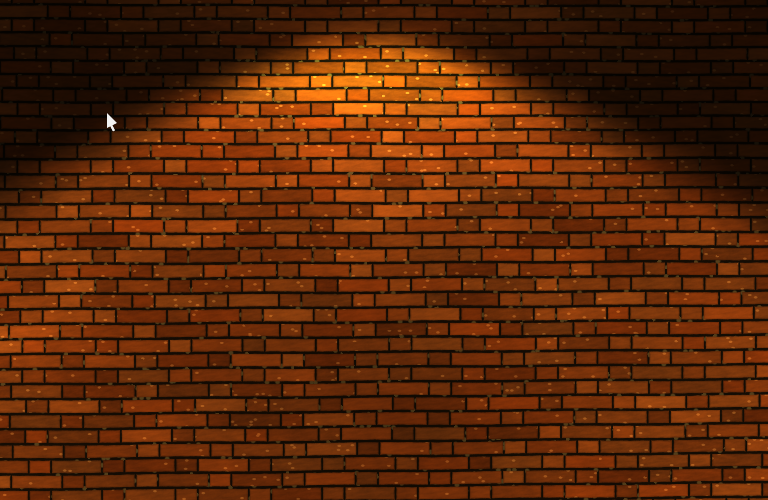
A Shadertoy shader for this texture:

```glsl
// Flemish bond brick wall under an arched warm spotlight, with a small white pointer

const float BOND_PERIOD = 0.1467;   // one long brick plus one short brick
const float LONG_BRICK = 0.102;
const float ROW_HEIGHT = 0.0293;

float hash(vec2 p) {
    vec3 q = fract(vec3(p.xyx) * 0.1031);
    q += dot(q, q.yzx + 33.33);
    return fract((q.x + q.y) * q.z);
}

// Layered sines, roughly -1 to 1
float grain(vec2 p) {
    float sum = 0.0, amp = 0.5;
    for (int i = 0; i < 4; i++) {
        sum += amp * sin(p.x + 1.7 * sin(p.y)) * cos(p.y * 1.2 + sin(p.x * 0.7));
        p = mat2(1.5, 1.1, -1.1, 1.5) * p + 2.3;
        amp *= 0.6;
    }
    return sum;
}

// Cellular noise: x is distance to the nearest point, y its random value
vec2 cells(vec2 p) {
    vec2 cell = floor(p), nearest = vec2(9.0, 0.0);
    for (int j = -1; j <= 1; j++)
    for (int i = -1; i <= 1; i++) {
        vec2 id = cell + vec2(i, j);
        vec2 point = id + vec2(hash(id), hash(id + 71.3));
        float d = length(p - point);
        if (d < nearest.x) nearest = vec2(d, hash(id + 19.7));
    }
    return nearest;
}

// Sparse pale chips
float flecks(vec2 p, float rarity, float radius) {
    vec2 c = cells(p);
    return step(rarity, c.y) * (1.0 - smoothstep(radius * 0.4, radius, c.x));
}

// Row coordinate counted from the top, with a slight perspective tilt
float rowCoord(vec2 p) {
    float y = p.y + (p.x / 1.533 - 0.5) * 0.02 * (p.y - 0.2);
    y += 0.0007 * sin(p.x * 17.0 + p.y * 9.0);
    return -0.4 + 36.2 * y - 2.6 * max(y - 0.288, 0.0);
}

// xy: brick id, z: distance inside the brick edge
vec3 brick(vec2 p, float gap) {
    float rows = rowCoord(p), row = floor(rows);
    float start = 0.594 + (row - 12.0) * 0.0743 + (hash(vec2(row + 50.0, 3.0)) - 0.5) * 0.008;
    float along = (p.x - start) / BOND_PERIOD;
    float t = fract(along) * BOND_PERIOD;
    float isShort = step(LONG_BRICK, t);
    float side = min(min(t, BOND_PERIOD - t), abs(t - LONG_BRICK));
    float f = fract(rows);
    float level = min(f, 1.0 - f) * ROW_HEIGHT;
    vec2 id = vec2(floor(along) * 2.0 + isShort + 80.0, row + 7.0);
    return vec3(id, min(side - gap * 0.75, level - gap));
}

// Soft bell centred on c
float glow(vec2 p, vec2 c, vec2 size) {
    vec2 d = (p - c) / size;
    return exp(-dot(d, d));
}

// Hyperbolic spotlight arch with a hot core and dim surroundings
vec3 spotlight(vec2 p) {
    float dx = p.x - 0.74;
    float arch = 0.07 + sqrt(0.325 * dx * dx + 0.01) - 0.1;
    float soft = 0.035 + 0.07 * abs(dx);
    float inside = smoothstep(-soft, soft * 1.3, p.y - arch);
    float lit = 0.88 + 0.45 * glow(p, vec2(0.74, 0.24), vec2(0.5, 0.2));
    lit -= 0.17 * glow(p, vec2(0.72, 0.85), vec2(0.35, 0.35));
    lit += 0.10 * glow(p, vec2(0.0, 0.6), vec2(0.25, 0.25));
    float dim = 0.22 + 0.28 * glow(p, vec2(0.78, 0.03), vec2(0.42, 0.12));
    float core = inside * glow(p, vec2(0.74, 0.155), vec2(0.26, 0.075));
    return vec3(mix(dim, lit, inside)) + core * vec3(0.55, 1.0, 0.4);
}

// Arrow pointer distance; p is measured right and down from its tip
float pointer(vec2 p) {
    float head = max(max(-p.x, (p.x - p.y) * 0.707), (p.y + 0.5 * p.x - 0.030) * 0.894);
    vec2 a = p - vec2(0.006, 0.020), axis = vec2(0.007, 0.014);
    float h = clamp(dot(a, axis) / dot(axis, axis), 0.0, 1.0);
    return min(head, length(a - axis * h) - 0.0025);
}

void mainImage(out vec4 fragColor, in vec2 fragCoord) {
    float px = 1.0 / iResolution.y;
    vec2 p = fragCoord * px;
    p.y = 1.0 - p.y;

    // Brick faces: individual tint, weathering and pale chips
    vec3 b = brick(p, 0.0025 + 0.0006 * grain(p * 160.0));
    float tone = hash(b.xy), hue = hash(b.xy + 31.0);
    vec3 face = mix(vec3(0.55, 0.205, 0.035), vec3(0.59, 0.27, 0.065), hue);
    face *= 0.76 + 0.36 * tone + 0.10 * grain(p * vec2(90.0, 210.0));
    face *= 1.0 + 0.14 * grain(p * vec2(7.0, 13.0) + 4.0);
    face += vec3(0.22, 0.17, 0.08) * flecks(p * vec2(55.0, 85.0), 0.86, 0.28);
    face *= 0.82 + 0.18 * smoothstep(0.0, 0.004, b.z);

    // Dark mortar with dusty lime specks
    vec3 mortar = vec3(0.085, 0.052, 0.018);
    mortar += vec3(0.28, 0.22, 0.10) * flecks(p * 75.0 + 9.0, 0.80, 0.5);
    vec3 color = mix(mortar, face, smoothstep(-0.6 * px, 0.6 * px, b.z));

    color *= spotlight(p);
    float arrow = 1.0 - smoothstep(-0.5 * px, 0.5 * px, pointer(p - vec2(0.214, 0.226)));
    color = mix(color, vec3(0.95), arrow);
    fragColor = vec4(clamp(color, 0.0, 1.0), 1.0);
}
```
